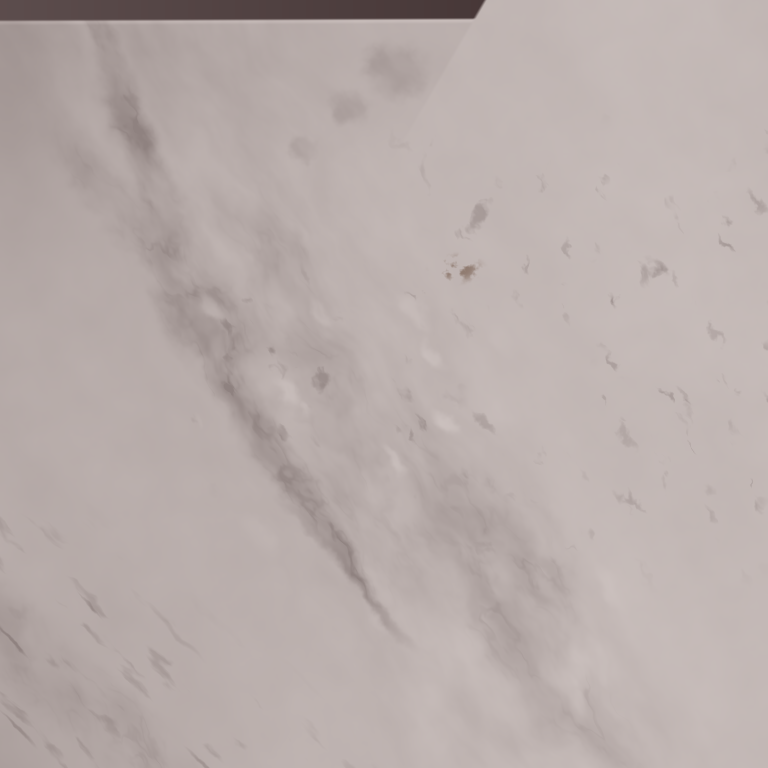
Write a WebGL 2 fragment shader that draws this texture.

```glsl
#version 300 es
precision highp float;
// Pale polished marble with broken grey veins, ragged dark specks and chalky
// glints, cut by a dark bar and a bevelled edge along the top.
// Veins are warped strokes broken up by stretched gradient noise.
uniform vec2 u_resolution;
out vec4 fragColor;

vec2 gradientAt(vec2 p) {
  p = vec2(dot(p, vec2(127.1, 311.7)), dot(p, vec2(269.5, 183.3)));
  return fract(sin(p) * 43758.5) * 2.0 - 1.0;
}

float gradientNoise(vec2 p) {
  vec2 i = floor(p), f = p - i, e = vec2(1, 0);
  vec2 u = f * f * f * (f * (f * 6.0 - 15.0) + 10.0);
  float bottom = mix(dot(gradientAt(i), f), dot(gradientAt(i + e), f - e), u.x);
  float top = mix(dot(gradientAt(i + e.yx), f - e.yx), dot(gradientAt(i + 1.0), f - 1.0), u.x);
  return mix(bottom, top, u.y);
}

float fbm(vec2 p) {
  float sum = 0.0, amp = 1.0;
  for (int i = 0; i < 4; i++) {
    sum += amp * gradientNoise(p);
    p = mat2(1.6, 1.2, -1.2, 1.6) * p + 7.3;
    amp *= 0.5;
  }
  return sum;
}

// One below lo, falling smoothly to zero at hi.
float falloff(float lo, float hi, float x) {
  return 1.0 - smoothstep(lo, hi, x);
}

// Frame whose x axis runs down to the right at the given angle.
vec2 alongGrain(vec2 p, float angle) {
  vec2 d = vec2(cos(angle), -sin(angle));
  return vec2(dot(p, d), dot(p, vec2(-d.y, d.x)));
}

// Soft stroke from a to b that fades towards both ends.
float vein(vec2 p, vec2 a, vec2 b, float width) {
  vec2 ab = b - a;
  float h = dot(p - a, ab) / dot(ab, ab);
  float fade = smoothstep(-0.1, 0.2, h) * falloff(0.75, 1.1, h);
  return fade * falloff(0.1, 1.0, length(p - a - ab * h) / width);
}

// Scattered elongated marks, one candidate in each grid cell.
float flecks(vec2 p, float angle, float scale, vec2 size, float density) {
  vec2 q = alongGrain(p, angle) * scale, cell = floor(q);
  float mark = 0.0;
  for (int k = 0; k < 9; k++) {
    vec2 id = cell + vec2(k % 3 - 1, k / 3 - 1);
    vec2 place = gradientAt(id + scale) * 0.5 + 0.5, kind = gradientAt(id + 31.7) * 0.5 + 0.5;
    vec2 d = (q - id - place) / (size * scale * (0.4 + kind.y));
    mark = max(mark, falloff(0.2, 1.0, length(d)) * step(kind.x, density) * (0.5 + 0.5 * place.x));
  }
  return mark;
}

void main() {
  vec2 uv = gl_FragCoord.xy / u_resolution;
  vec2 warp = vec2(fbm(uv * 8.0), fbm(uv * 8.0 + 40.0));
  vec2 ragged = vec2(fbm(uv * 38.0 + 3.0), fbm(uv * 38.0 + 80.0));
  vec2 p = uv + 0.02 * warp + 0.008 * ragged;
  vec2 g = alongGrain(uv + 0.02 * warp + 0.003 * ragged, 1.0);
  float grain = fbm(g * vec2(8.0, 19.0));
  float patches = smoothstep(-0.35, 0.4, fbm(g * vec2(9.0, 18.0) + 21.0));
  float crackle = falloff(0.0, 0.12, abs(fbm(g * vec2(11.0, 26.0) + 11.0))) * patches;
  // Broad light, brighter to the right, and a mottled belt across the middle
  float belt = falloff(0.08, 0.3, abs(uv.x - 0.73 + 0.56 * uv.y));
  float shade = 0.4 - 0.4 * smoothstep(0.0, 0.85, uv.x);
  shade += 0.3 * falloff(0.0, 0.15, uv.x) * smoothstep(0.25, 0.9, abs(uv.y - 0.4) * 2.0);
  shade += 0.14 * fbm(g * vec2(2.0, 5.0) + 5.0) + 0.07 * fbm(uv * 18.0) + belt * 0.3 * grain;
  // Main vein on a bending path, then its straighter companions
  float t = 1.0 - p.y;
  float offset = abs(p.x - 0.11 - 0.38 * t - 0.22 * t * t * t * t) * 0.88;
  float width = 0.024 + 0.024 * exp(-pow((t - 0.42) / 0.2, 2.0)) - 0.01 * smoothstep(0.6, 0.8, t);
  float veins = 0.7 * falloff(0.15, 1.0, offset / width) * falloff(0.7, 0.86, t);
  veins += 0.45 * vein(p, vec2(0.09, 0.83), vec2(0.32, 0.46), 0.04);
  veins += 0.38 * vein(p, vec2(0.32, 0.76), vec2(0.54, 0.18), 0.08);
  veins += 0.4 * vein(p, vec2(-0.08, 0.26), vec2(0.26, -0.06), 0.07);
  for (int i = 0; i < 3; i++) {
    vec2 start = vec2(0.53, 0.47) + float(i) * vec2(0.07, -0.06);
    veins += 0.38 * vein(p, start, start + vec2(0.15, -0.38), 0.05);
    // Blotched stains shrinking down to the left
    vec2 stain = vec2(0.52, 0.91) - float(i) * vec2(0.065, 0.053);
    float r = length(p + 0.008 * ragged - stain) / (0.046 - 0.012 * float(i));
    shade += (0.15 + 0.35 * patches) * falloff(0.4, 1.1, r);
  }
  shade += veins * (0.4 + 0.7 * patches + 0.5 * grain + 0.45 * crackle);
  shade += 0.45 * vein(p, vec2(0.37, 0.34), vec2(0.54, 0.16), 0.011);
  // Ragged specks at right and along the core of the main vein
  float speckZone = smoothstep(0.48, 0.56, uv.x) * smoothstep(0.2, 0.4, uv.y) * falloff(0.76, 0.88, uv.y);
  float core = falloff(0.05, 0.16, length((uv - vec2(0.36, 0.5)) * vec2(1.0, 0.8)));
  float cluster = smoothstep(-0.2, 0.2, fbm(uv * 7.0 + 13.0));
  float specks = smoothstep(0.27, 0.55, fbm(alongGrain(p, 1.0) * vec2(17.0, 30.0) + 60.0));
  shade += 0.75 * specks * (speckZone * cluster + core);
  shade += 0.75 * speckZone * flecks(p + 0.008 * ragged, 1.0, 15.0, vec2(0.02, 0.006), 0.3);
  // Broken diagonal scratches at lower left
  float scratchZone = falloff(0.28, 0.46, uv.x * 0.8 + uv.y);
  vec2 fine = uv + 0.008 * warp + 0.004 * ragged;
  float streaks = smoothstep(0.2, 0.55, fbm(alongGrain(fine, 0.78) * vec2(11.0, 40.0) + 33.0));
  shade += scratchZone * (0.5 * streaks + 0.7 * flecks(fine, 0.8, 10.0, vec2(0.06, 0.005), 0.5));
  // Chalky glints between the veins
  float glints = flecks(p, 0.95, 13.0, vec2(0.035, 0.013), 0.5);
  shade -= 0.45 * belt * falloff(0.12, 0.3, abs(uv.y - 0.42)) * glints;
  // Bevel edge: the left face stays greyer just under the bar
  float leftFace = falloff(-0.003, 0.003, uv.x - 0.56 - (uv.y - 0.876) * 0.58);
  shade += 0.17 * leftFace * smoothstep(0.76, 0.92, uv.y);
  vec3 colour = mix(vec3(0.765, 0.723, 0.713), vec3(0.63, 0.582, 0.573), clamp(shade, -0.25, 1.5));
  float rust = smoothstep(0.0, 0.35, fbm(uv * 45.0 + 9.0));
  rust *= falloff(0.01, 0.035, length((uv - vec2(0.595, 0.65)) * vec2(0.8, 1.5)));
  colour = mix(colour, vec3(0.52, 0.43, 0.38), 0.8 * rust);
  // Dark bar with a thin bright rim beneath it
  float above = uv.y - 0.973 - 0.004 * uv.x;
  colour += 0.05 * leftFace * falloff(0.0, 0.005, abs(above + 0.002));
  vec3 bar = mix(vec3(0.36, 0.3, 0.3), vec3(0.28, 0.22, 0.22), uv.x * 1.6);
  fragColor = vec4(mix(colour, bar, leftFace * smoothstep(-0.002, 0.002, above)), 1.0);
}
```
